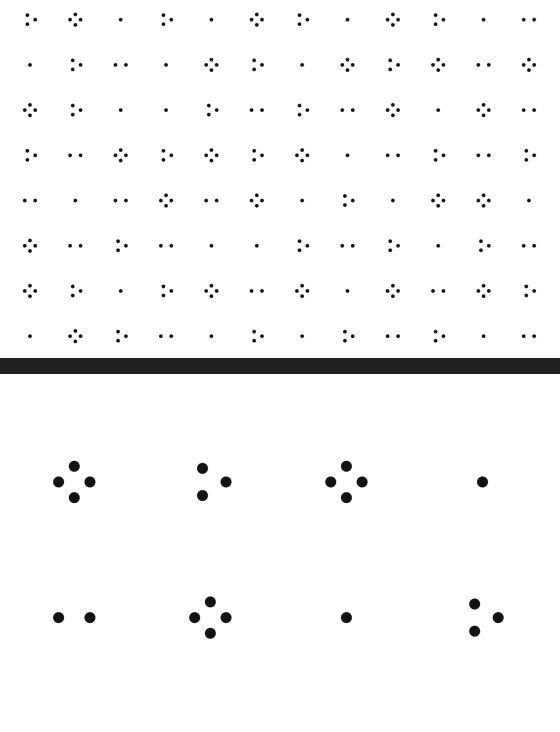
Top, the full canvas; bottom, a detail of the centre.
This pattern is drawn by a Shadertoy shader. Its source:

```glsl
const float TAU = 6.2831853;
const vec3 PAPER = vec3(1.0);
const vec3 INK = vec3(0.07);

// Random integer from 0 to 3 for a cell
int hash4(ivec2 cell, uint seed) {
    uint h = uint(cell.x + 64) * 374761393u + uint(cell.y + 64) * 668265263u + seed;
    h = (h ^ (h >> 13)) * 1274126177u;
    h = (h ^ (h >> 16)) * 2246822519u;
    return int((h >> 15) & 3u);
}

// Dots in a cell: half the checkerboard is random, the rest avoids its neighbours
int dotCount(ivec2 cell, uint seed) {
    int value = hash4(cell, seed);
    if (((cell.x + cell.y) & 1) == 0) return value + 1;

    int left = hash4(cell - ivec2(1, 0), seed);
    int right = hash4(cell + ivec2(1, 0), seed);
    int below = hash4(cell - ivec2(0, 1), seed);
    int above = hash4(cell + ivec2(0, 1), seed);
    for (int i = 0; i < 4; i++) {
        if (value != left && value != right && value != below && value != above) break;
        value = (value + 1) & 3;
    }
    return value + 1;
}

// Distance to a ring of equal dots; a lone dot sits in the centre
float dotRing(vec2 p, int count, float ringRadius, float dotRadius) {
    float orbit = count > 1 ? ringRadius : 0.0;
    float nearest = 1e3;
    for (int i = 0; i < count; i++) {
        float angle = TAU * float(i) / float(count);
        nearest = min(nearest, length(p - orbit * vec2(cos(angle), sin(angle))));
    }
    return nearest - dotRadius;
}

void mainImage(out vec4 fragColor, in vec2 fragCoord) {
    // Canvas units: height is 1, origin at the centre of the grid
    float pixel = 1.0 / iResolution.y;
    vec2 p = (fragCoord - 0.5 * iResolution.xy) * pixel - vec2(-0.0015, 0.003);

    // Twelve columns by eight rows
    vec2 gridSize = vec2(12.0, 8.0);
    vec2 pitch = vec2(0.1267, 0.1263);
    vec2 grid = p / pitch + 0.5 * gridSize;
    vec2 cell = clamp(floor(grid), vec2(0.0), gridSize - 1.0);
    vec2 local = (grid - cell - 0.5) * pitch;

    // Smooth ink coverage
    int count = dotCount(ivec2(cell), 17u);
    float dist = dotRing(local, count, 0.0146, 0.0051);
    float coverage = 1.0 - smoothstep(-0.75 * pixel, 0.75 * pixel, dist);
    fragColor = vec4(mix(PAPER, INK, coverage), 1.0);
}
```
